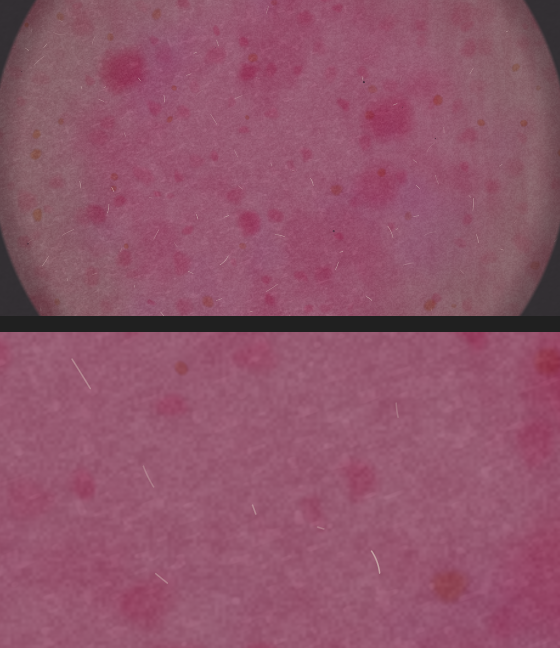
Top: the whole. Bottom: its middle third, enlarged.
A Shadertoy shader for this texture:

```glsl
// Blotchy pink skin seen through a round scope, with red patches, tan spots and tiny hairs

vec2 hash2(vec2 p) {
    vec3 q = fract(p.xyx * vec3(0.1031, 0.1030, 0.0973));
    q += dot(q, q.yzx + 33.33);
    return fract((q.xx + q.yz) * q.zy);
}

float noise(vec2 p) {
    vec2 i = floor(p), f = fract(p);
    f = f * f * (3.0 - 2.0 * f);
    float low = mix(hash2(i).x, hash2(i + vec2(1, 0)).x, f.x);
    float high = mix(hash2(i + vec2(0, 1)).x, hash2(i + vec2(1, 1)).x, f.x);
    return mix(low, high, f.y);
}

float fbm(vec2 p) {
    float sum = 0.0, amp = 0.5;
    for (int i = 0; i < 4; i++) {
        sum += amp * noise(p);
        p = mat2(1.6, 1.2, -1.2, 1.6) * p + 7.3;
        amp *= 0.5;
    }
    return sum / 0.9375;
}

mat2 rotate(float a) {
    return mat2(cos(a), sin(a), -sin(a), cos(a));
}

// Scattered round blobs: one jittered candidate per cell
float spots(vec2 p, float cell, float chance, float radius, float softness, float seed) {
    vec2 home = floor(p / cell);
    float cover = 0.0;
    for (int y = -1; y <= 1; y++)
    for (int x = -1; x <= 1; x++) {
        vec2 id = home + vec2(x, y);
        vec2 place = hash2(id + seed), kind = hash2(id + seed + 41.0);
        float r = radius * (0.55 + 0.8 * kind.y);
        float d = length(p - (id + 0.1 + 0.8 * place) * cell);
        float blob = 1.0 - smoothstep(r * (1.0 - softness), r * (1.0 + softness), d);
        cover = max(cover, blob * step(kind.x, chance) * (0.4 + 0.6 * place.x));
    }
    return cover;
}

// Short bent hairs, mostly steep, many of them mere specks
float hairs(vec2 p, float pixel) {
    float cell = 0.09, cover = 0.0;
    vec2 home = floor(p / cell);
    for (int y = -1; y <= 1; y++)
    for (int x = -1; x <= 1; x++) {
        vec2 id = home + vec2(x, y);
        vec2 place = hash2(id + 113.0), kind = hash2(id + 171.0);
        vec2 q = rotate((kind.y - 0.5) * 2.8) * (p - (id + place) * cell);
        float halfLength = 0.003 + 0.018 * place.y * place.y;
        q.x += (place.x - 0.5) * 20.0 * q.y * q.y;
        q.y -= clamp(q.y, -halfLength, halfLength);
        float line = clamp((0.0008 - length(q)) / max(pixel, 0.001) + 0.5, 0.0, 1.0);
        cover = max(cover, line * step(kind.x, 0.38) * (0.25 + 0.75 * place.x));
    }
    return cover;
}

void mainImage(out vec4 fragColor, in vec2 fragCoord) {
    float pixel = 1.0 / iResolution.y;
    vec2 p = fragCoord * pixel;
    vec2 fromCentre = p - vec2(0.5 * iResolution.x * pixel, 0.51);
    float reach = length(fromCentre);
    float rightSide = smoothstep(0.1, 0.7, fromCentre.x);

    // Skin: pink in the middle, greyer to the sides
    float pale = smoothstep(0.42, 0.84, reach + 0.25 * (fbm(p * 4.0) - 0.5));
    vec3 skin = mix(vec3(0.597, 0.352, 0.447), vec3(0.535, 0.382, 0.413), pale);
    float violet = smoothstep(0.45, 0.75, fbm(p * 3.5 + 20.0)) * (1.0 - pale);
    skin += violet * vec3(-0.015, -0.012, 0.012);
    float flush = smoothstep(0.42, 0.75, fbm(p * vec2(6.0, 5.0) + 31.0));
    skin += flush * vec3(-0.01, -0.055, -0.037) * (1.0 - 0.6 * pale);
    skin += (fbm(p * 22.0 + 3.0) - 0.5) * vec3(0.015, 0.05, 0.035);

    // Red patches, large ones mostly on the left
    vec2 warp = vec2(fbm(p * 14.0), fbm(p * 14.0 + 50.0)) - 0.5;
    vec2 bent = p + 0.045 * warp;
    float large = spots(bent, 0.22, 0.42, 0.054, 0.45, 5.0);
    large *= 1.0 - 0.65 * rightSide;
    float small = spots(bent, 0.1, 0.6, 0.02, 0.5, 67.0);
    float red = max(large, 0.55 * small);
    skin += red * vec3(-0.01, -0.145, -0.105) * (1.0 - 0.35 * pale);

    // Tan spots with a slightly darker rim
    vec2 wavy = p + 0.02 * warp;
    float brown = spots(wavy, 0.14, 0.36, 0.013, 0.4, 211.0);
    float rim = brown * (1.0 - brown) * 4.0;
    skin += brown * vec3(-0.01, -0.05, -0.115) - 0.015 * rim;

    // Fine slanted grain, and upright streaks on the right and top
    vec2 slanted = rotate(-0.35) * p;
    float grain = noise(slanted * vec2(65.0, 110.0)) + noise(slanted * vec2(125.0, 190.0)) - 1.0;
    float speckle = noise(p * 260.0 + 15.0) - 0.5;
    float streak = fbm(p * vec2(38.0, 6.0) + 9.0) - 0.5;
    float upright = max(rightSide, smoothstep(0.1, 0.5, fromCentre.y));
    skin += grain * vec3(0.02, 0.028, 0.026) * (1.0 - 0.35 * upright);
    skin += speckle * vec3(0.04, 0.046, 0.044);
    skin += streak * upright * vec3(0.02, 0.055, 0.045);

    // Pale flecks, hairs and rare dark dots
    float fleck = smoothstep(0.7, 0.95, noise(slanted * vec2(75.0, 125.0) + 80.0));
    skin += 0.03 * fleck * (1.0 - rightSide);
    skin = mix(skin, vec3(0.8, 0.69, 0.68), 0.85 * hairs(p, pixel));
    skin = mix(skin, vec3(0.2, 0.12, 0.18), 0.8 * spots(p, 0.3, 0.25, 0.0028, 0.5, 307.0));

    // Shaded edge and the dark surround of the scope
    skin *= 1.0 - 0.22 * smoothstep(0.8, 0.91, reach);
    float outside = smoothstep(0.906, 0.922, reach);
    vec3 surround = vec3(0.2, 0.185, 0.2) + 0.006 * grain;
    fragColor = vec4(mix(skin, surround, outside), 1.0);
}
```
